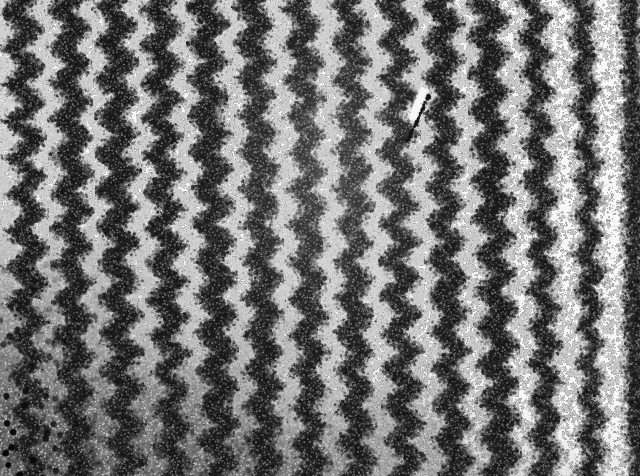
Write a WebGL 2 fragment shader that draws this pattern.

```glsl
#version 300 es
precision highp float;
// Grainy monochrome field of fourteen dark, wavy vertical bands on pale, worn ground.
uniform vec2 u_resolution;
out vec4 fragColor;

const float TAU = 6.2831853;
const float BANDS_ACROSS = 13.68;
const float WAVES_DOWN = 13.1;
const float LAST_BAND = 13.0;
const float INK = 0.09;
const float FADED_INK = 0.24;
const float PAPER = 0.82;
const float WHITE = 0.97;
const float WORN_PAPER = 0.40;

vec2 hash2(vec2 p) {
  vec3 h = fract(p.xyx * vec3(0.1031, 0.1030, 0.0973));
  h += dot(h, h.yzx + 33.33);
  return fract((h.xx + h.yz) * h.zy);
}

// Cellular noise: x is the distance to the nearest point, y its random value.
vec2 cells(vec2 p) {
  vec2 cell = floor(p), f = fract(p);
  vec2 nearest = vec2(8.0, 0.0);
  for (int j = -1; j <= 1; j++) {
    for (int i = -1; i <= 1; i++) {
      vec2 o = vec2(i, j);
      vec2 h = hash2(cell + o + 17.0);
      float d = length(o + h - f);
      if (d < nearest.x) nearest = vec2(d, fract(h.x * 7.3 + h.y * 3.1));
    }
  }
  return nearest;
}

// Slow drift from layered sines, roughly -1 to 1.
float drift(vec2 p) {
  return 0.5 * sin(p.x + 1.7 * sin(p.y * 0.8)) + 0.5 * sin(p.y * 1.3 + 1.4 * sin(p.x * 0.7 + 2.0));
}

float segment(vec2 p, vec2 a, vec2 b) {
  vec2 ab = b - a;
  return length(p - a - ab * clamp(dot(p - a, ab) / dot(ab, ab), 0.0, 1.0));
}

// Distance to the nearest band edge, in band spacings; negative inside.
float bandDistance(vec2 uv, float ragged) {
  float down = 1.0 - uv.y;
  float s = (uv.x - 0.0325 - 0.017 * down) * BANDS_ACROSS;
  float id = clamp(round(s), 0.0, LAST_BAND);
  vec2 vary = hash2(vec2(id, 5.0)) - 0.5;
  float thin = smoothstep(9.5, 12.0, id);
  float straight = step(LAST_BAND - 0.5, id);
  float phase = TAU * (down * WAVES_DOWN - 0.69 + 0.3 * (uv.x - 0.4) + 0.12 * vary.x);
  float wave = cos(phase) + 0.12 * cos(3.0 * phase);
  float amplitude = mix(0.14 + 0.04 * vary.y, 0.09, thin) * (1.0 - 0.85 * straight);
  float halfWidth = mix(0.27 + 0.05 * vary.x, 0.18, thin);
  halfWidth += 0.025 * drift(vec2(id * 2.1, down * 17.0));
  float sway = 0.035 * sin(down * 5.0 + id);
  return abs(s - id - sway - amplitude * wave) - halfWidth + ragged;
}

// Pale ground: white patches ringed by thin grey contours.
float paperTone(vec2 uv, float bandGap, float rough) {
  float level = 0.76 + 0.13 * smoothstep(0.55, 1.0, uv.x) + 0.04 * drift(uv * 9.0);
  level += rough - 0.28 * smoothstep(0.24, 0.0, bandGap);
  float patchMask = smoothstep(0.82, 0.86, level);
  float contour = 1.0 - smoothstep(0.0, 0.045, abs(level - 0.84));
  float mottled = PAPER + 0.45 * rough;
  return mix(mottled, WHITE, patchMask) - 0.24 * contour;
}

void main() {
  vec2 uv = gl_FragCoord.xy / u_resolution;
  vec2 p = gl_FragCoord.xy / u_resolution.y;

  // Grain at three sizes
  vec2 fine = cells(p * 175.0);
  vec2 mid = cells(p * 85.0 + 9.0);
  vec2 coarse = cells(p * 38.0 + 31.0);
  float rough = 0.20 * (fine.x - 0.45) + 0.22 * (mid.x - 0.45) + 0.12 * (coarse.x - 0.45);
  float speck = smoothstep(0.60, 0.10, fine.x) * fine.y;

  // Wear grows toward the lower left
  float wear = smoothstep(0.0, 0.75, 0.78 - 1.2 * uv.y - 0.65 * uv.x + 0.06 * drift(p * 14.0));

  // Ground
  float d = bandDistance(uv, 0.7 * rough + 0.10 * (fine.y - 0.5));
  float paper = paperTone(uv, d, rough);
  float worn = WORN_PAPER + 0.75 * rough + 0.55 * (speck - 0.2);
  paper = mix(paper, worn, 0.9 * wear);

  // Bands, greyer around the upper middle
  vec2 fromFade = (uv - vec2(0.51, 0.64)) / vec2(0.13, 0.25);
  float ink = mix(INK, FADED_INK, exp(-dot(fromFade, fromFade)));
  ink += 0.38 * speck + 0.18 * rough + 0.10 * smoothstep(-0.2, 0.0, d);
  float tone = mix(ink, paper, smoothstep(-0.08, 0.14, d));

  // Black blots in the worn corner
  float blot = smoothstep(0.32, 0.18, coarse.x + 0.3 * rough) * step(0.55, coarse.y);
  tone = mix(tone, 0.03, blot * wear * smoothstep(0.22, 0.02, uv.x));

  // Scratch with a bright upper flank
  float flank = segment(p, vec2(0.890, 0.808), vec2(0.868, 0.755));
  float scratch = segment(p, vec2(0.900, 0.798), vec2(0.857, 0.705));
  tone = mix(tone, WHITE, smoothstep(0.012, 0.006, flank + 0.02 * rough));
  tone = mix(tone, 0.08, smoothstep(0.006, 0.002, scratch + 0.02 * rough));

  fragColor = vec4(vec3(clamp(tone, 0.0, 1.0)), 1.0);
}
```
